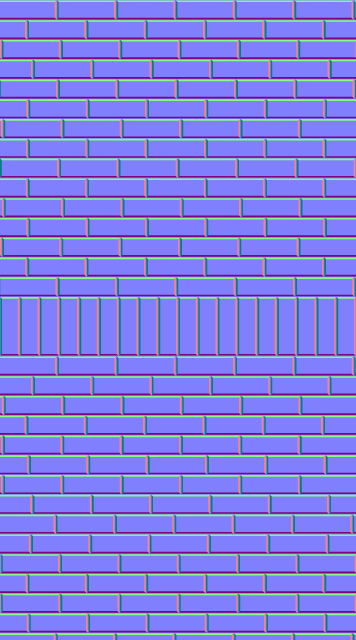
Reproduce this texture map procedurally as a WebGL 2 fragment shader.

```glsl
#version 300 es
precision highp float;

#define COURSES_PER_WIDTH 18.0  // course heights that fit the canvas width
#define BRICK_LENGTH 3.0        // in course heights
#define SOLDIER_START 15.0      // course, from the top, of the upright band
#define BEVEL 0.082             // bevel width in course heights
#define GAP 0.02                // half of the flat joint
#define JITTER 0.13             // shift range per course, in brick lengths
#define SAMPLES 4               // antialiasing samples per axis

uniform vec2 u_resolution;
out vec4 fragColor;

float hash(float n) {
    return fract(sin(n * 12.9898 + 4.1414) * 43758.5453);
}

// Normal of a bevelled brick; local runs from its lower left corner
vec3 brickNormal(vec2 local, vec2 size) {
    vec2 centered = local - 0.5 * size;
    vec2 inset = 0.5 * size - abs(centered) - GAP;
    float edge = min(inset.x, inset.y);
    if (edge < 0.0 || edge > BEVEL) return vec3(0.0, 0.0, 1.0);
    // The nearest side wins, which mitres the corners
    return inset.x < inset.y ? vec3(sign(centered.x), 0.0, 0.0)
                             : vec3(0.0, sign(centered.y), 0.0);
}

// Wall in course heights, with y measured down from the top
vec3 wallNormal(vec2 p) {
    float course = floor(p.y);
    float bandY = p.y - SOLDIER_START;

    // Upright soldier band
    if (bandY >= 0.0 && bandY < BRICK_LENGTH) {
        return brickNormal(vec2(fract(p.x), BRICK_LENGTH - bandY),
                           vec2(1.0, BRICK_LENGTH));
    }

    // Running bond: half-brick steps with a small shift in each course
    float shift = 0.5 * mod(course, 2.0) + (hash(course) - 0.5) * JITTER;
    float along = fract(p.x / BRICK_LENGTH - shift) * BRICK_LENGTH;
    return brickNormal(vec2(along, 1.0 - fract(p.y)),
                       vec2(BRICK_LENGTH, 1.0));
}

void main() {
    float scale = COURSES_PER_WIDTH / u_resolution.x;
    vec3 color = vec3(0.0);

    // Average encoded normals over the pixel area
    for (int j = 0; j < SAMPLES; j++) {
        for (int i = 0; i < SAMPLES; i++) {
            vec2 offset = (vec2(i, j) + 0.5) / float(SAMPLES) - 0.5;
            vec2 pos = gl_FragCoord.xy + offset;
            pos.y = u_resolution.y - pos.y;
            color += 0.5 + 0.5 * wallNormal(pos * scale);
        }
    }
    fragColor = vec4(color / float(SAMPLES * SAMPLES), 1.0);
}
```
